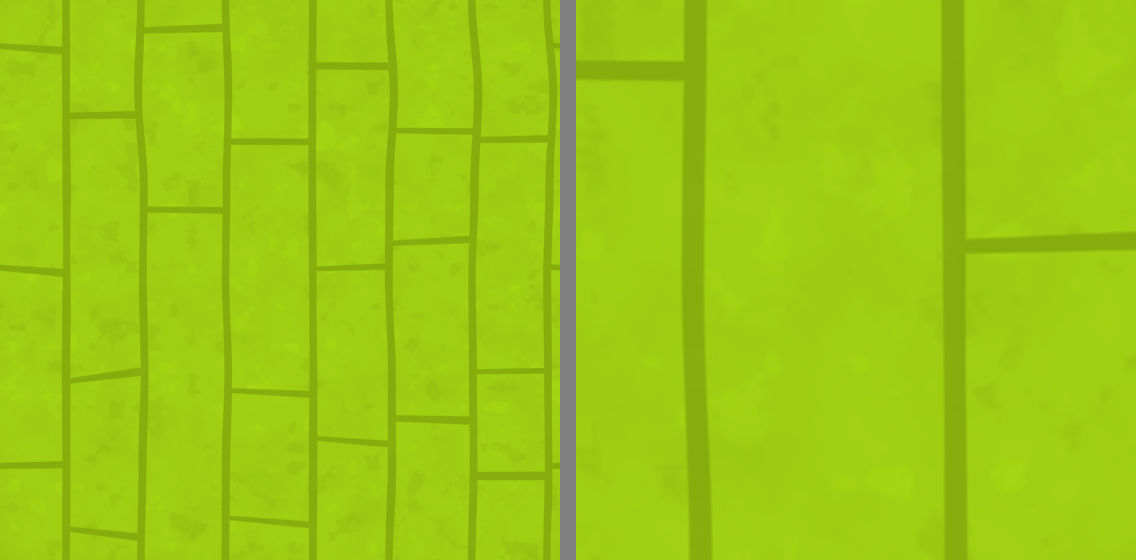
Left, the full canvas; right, a detail of the centre.
This texture is drawn by a Shadertoy shader. Its source:

```glsl
// Lime green paving: seven uneven columns of staggered long bricks with darker joints.

const int COLUMNS = 7;

// Left edge of each column; the first column wraps around the border.
const float columnEdge[COLUMNS] = float[](.983, .1185, .2526, .4069, .5586, .698, .849);

// Heights of the cross joints in each column.
const vec3 jointHeights[COLUMNS] = vec3[](
    vec3(.914, .518, .169), vec3(.794, .328, .048), vec3(.948, .625, .625),
    vec3(.747, .299, .069), vec3(.882, .522, .212), vec3(.766, .569, .251),
    vec3(.751, .337, .150));

float hash(vec2 p) {
    return fract(sin(dot(p, vec2(127.1, 311.7))) * 43758.55);
}

// Value noise that repeats after the given number of cells.
float noise(vec2 p, float period) {
    vec2 cell = floor(p), f = fract(p);
    f = f * f * (3. - 2. * f);
    vec2 a = mod(cell, period), b = mod(cell + 1., period);
    return mix(mix(hash(a), hash(vec2(b.x, a.y)), f.x),
               mix(hash(vec2(a.x, b.y)), hash(b), f.x), f.y);
}

float fbm(vec2 p, float cells) {
    float sum = 0., weight = .5;
    for (int i = 0; i < 4; i++) {
        sum += weight * noise(p * cells, cells);
        cells *= 2.;
        weight *= .55;
    }
    return sum;
}

// Column edge that sways with height; every third one runs nearly straight.
float swayingEdge(int i, float y) {
    float sway = i % 3 == 1 ? .002 : .013;
    return columnEdge[i] + sway * (noise(vec2(float(i), y * 6.), 6.) - .5);
}

float edgeHalfWidth(int i, float y) {
    return .0062 + .0018 * noise(vec2(float(i) + .5, y * 9.), 9.);
}

// Signed distance to the nearest joint, negative inside it.
float jointDistance(vec2 p) {
    float d = 1.;
    for (int i = 0; i < COLUMNS; i++) {
        int next = (i + 1) % COLUMNS;
        float left = swayingEdge(i, p.y);
        float width = fract(swayingEdge(next, p.y) - left);
        float x = fract(p.x - left);
        if (x > width) continue;

        d = min(x - edgeHalfWidth(i, p.y), width - x - edgeHalfWidth(next, p.y));

        // Cross joints, slightly tilted and tapered, a few of them strongly.
        for (int k = 0; k < 3; k++) {
            float height = jointHeights[i][k];
            float h = 2. * hash(vec2(float(i) + 3., height)) - 1.;
            float tilt = .005 * h + .014 * pow(abs(h), 6.) * sign(h);
            float dy = p.y - height - tilt * (x / width - .5);
            dy -= round(dy);
            float halfWidth = mix(.0052, .0078, hash(vec2(height, float(i))));
            halfWidth *= 1. - .4 * abs(h) * (1. - x / width);
            d = min(d, abs(dy) - halfWidth);
        }
    }
    return d;
}

void mainImage(out vec4 fragColor, in vec2 fragCoord) {
    vec2 p = fract(fragCoord / iResolution.y);

    // Faint mottling with scattered darker and lighter blotches.
    float mottle = fbm(p, 20.) - .5;
    float blotch = fbm(p + .37, 28.);
    vec3 brick = vec3(.62, .805, .07) * (1. + .06 * mottle);
    brick *= 1. - .04 * smoothstep(.62, .78, blotch);
    brick *= 1. + .03 * smoothstep(.38, .22, blotch);
    vec3 joint = vec3(.53, .68, .05) * (1. + .02 * mottle);

    float soft = max(.0014, .8 / iResolution.y);
    float face = smoothstep(-soft, soft, jointDistance(p));
    fragColor = vec4(mix(joint, brick, face), 1.);
}
```
